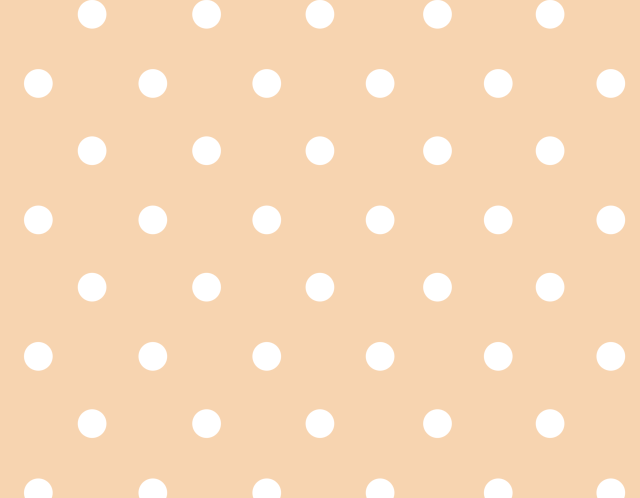
Reproduce this pattern procedurally as a Shadertoy shader.

```glsl
// Staggered white polka dots on a flat peach ground, hung from the top edge.
// Each pixel finds its nearest row and column, then measures one circle;
// a small drift in the middle columns keeps the spacing slightly uneven.

#define GROUND     vec3(0.97, 0.83, 0.69)
#define DOT_COLOR  vec3(1.0)
#define RADIUS     0.0224   // lengths are fractions of the canvas width
#define PITCH      0.1789   // between dots in a row
#define ROW_STEP   0.1066   // between neighbouring rows
#define TOP_ROW    0.0223   // first row centre, below the top edge
#define START_X    0.0599   // first dot of the lower, odd rows
#define STAGGER    0.0840   // shift of the even rows
#define ODD_DROP   0.0015   // extra drop of the odd rows
#define DRIFT      0.0009   // growing leftward slip per half column
#define JUMP       0.0030   // rightward slip after the drift
#define SOFTNESS   0.0010   // half width of the dot edge

// Sideways slip of a dot, by its index in half columns.
float columnSlip(float halfColumn) {
    float drifting = step(3.5, halfColumn) * step(halfColumn, 6.5);
    float jumped = step(6.5, halfColumn) * step(halfColumn, 8.5);
    return JUMP * jumped - DRIFT * (halfColumn - 3.0) * drifting;
}

// Signed distance to the nearest dot; p.y runs down from the top.
float dotDistance(vec2 p) {
    float row = floor((p.y - TOP_ROW) / ROW_STEP + 0.5);
    float odd = mod(row, 2.0);
    float startX = START_X + STAGGER * (1.0 - odd);
    float column = floor((p.x - startX) / PITCH + 0.5);
    float slip = columnSlip(2.0 * column + 1.0 - odd);
    vec2 center = vec2(startX + column * PITCH + slip,
                       TOP_ROW + row * ROW_STEP + ODD_DROP * odd);
    return length(p - center) - RADIUS;
}

void mainImage(out vec4 fragColor, in vec2 fragCoord) {
    vec2 p = vec2(fragCoord.x, iResolution.y - fragCoord.y) / iResolution.x;
    float edge = max(SOFTNESS, 0.7 / iResolution.x);
    float coverage = 1.0 - smoothstep(-edge, edge, dotDistance(p));
    fragColor = vec4(mix(GROUND, DOT_COLOR, coverage), 1.0);
}
```
